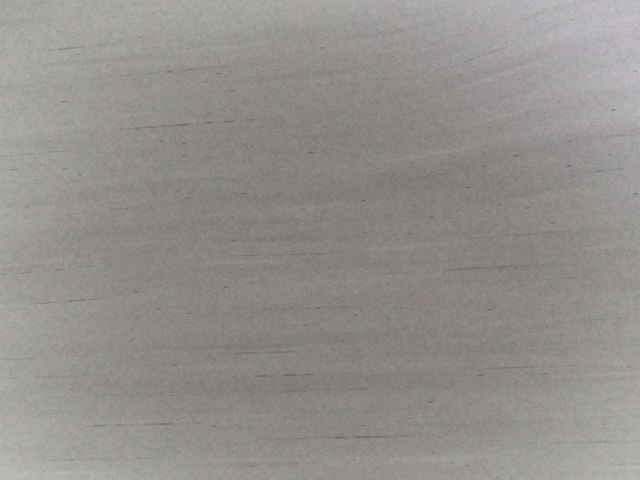
This texture is drawn by a Shadertoy shader. Its source:

```glsl
const vec3 WARM_GREY = vec3(0.518, 0.500, 0.488);
const vec3 EDGE_LIGHT = vec3(0.92, 1.02, 0.97);
const vec3 COOL_CORNER = vec3(0.035, 0.024, 0.066);
const vec3 PORE_SHADE = vec3(0.92, 1.0, 0.98);

float hash(vec2 p) {
    vec3 q = fract(vec3(p.xyx) * 0.1031);
    q += dot(q, q.yzx + 33.33);
    return fract((q.x + q.y) * q.z);
}

float noise(vec2 p) {
    vec2 i = floor(p), f = fract(p);
    f = f * f * (3.0 - 2.0 * f);
    float low = mix(hash(i), hash(i + vec2(1, 0)), f.x);
    float high = mix(hash(i + vec2(0, 1)), hash(i + vec2(1, 1)), f.x);
    return mix(low, high, f.y);
}

float signedNoise(vec2 p) {
    return 2.0 * noise(p) - 1.0;
}

// Height across the fibres: they rise to the right, more steeply near the top
vec2 grainSpace(vec2 p) {
    float rise = p.x * mix(0.015, 0.10, p.y);
    float swirl = 0.08 * smoothstep(0.8, 1.3, p.x) * smoothstep(0.45, 0.95, p.y);
    float wave = 0.018 * signedNoise(p * vec2(3.0, 2.5)) * smoothstep(0.1, 0.9, p.y);
    return vec2(p.x, p.y - rise - swirl + wave);
}

// Soft elongated marks, at most one per cell
float dashes(vec2 g, vec2 cell, vec2 halfSize, float density, float seed) {
    vec2 row = g / cell;
    row.x += 7.0 * hash(vec2(floor(row.y), seed));
    vec2 id = floor(row) + seed;
    vec2 margin = halfSize / cell;
    vec2 centre = mix(margin, 1.0 - margin, vec2(hash(id + 3.7), hash(id + 9.1)));
    vec2 size = halfSize * mix(0.5, 1.0, hash(id + 17.3));
    float d = length((fract(row) - centre) * cell / size);
    float strength = mix(0.3, 1.0, hash(id + 31.9));
    return strength * step(hash(id + 53.3), density) * (1.0 - smoothstep(0.2, 1.0, d));
}

// Broad light: flat and dim in the middle, bright and cool at the upper right
vec3 lighting(vec2 uv) {
    vec2 q = uv - vec2(0.52, 0.44);
    float edge = 0.21 * smoothstep(0.0, 0.5, dot(q, q));
    edge *= 1.0 - 0.30 * smoothstep(0.45, 0.0, uv.x) * smoothstep(0.6, 1.0, uv.y);
    float corner = smoothstep(1.3, 2.0, uv.x + uv.y);
    return WARM_GREY + edge * EDGE_LIGHT + corner * COOL_CORNER;
}

// Wide growth bands and finer fibres
float bands(vec2 g) {
    float wide = 0.021 * signedNoise(g * vec2(1.1, 11.0));
    float medium = 0.015 * signedNoise(g * vec2(1.9, 34.0) + 20.0);
    float fine = 0.008 * signedNoise(g * vec2(7.0, 95.0) + 50.0);
    return wide + medium + fine;
}

// Faint shadows, dark broken lines and short pores
float pores(vec2 g) {
    float gaps = smoothstep(0.35, 0.8, noise(g * vec2(48.0, 110.0)));
    float shadows = dashes(g, vec2(0.61, 0.083), vec2(0.29, 0.0120), 0.55, 401.0);
    float lines = dashes(g, vec2(0.52, 0.049), vec2(0.25, 0.0042), 0.50, 5.0);
    float specks = dashes(g, vec2(0.085, 0.031), vec2(0.011, 0.0028), 0.20, 61.0);
    float dots = dashes(g, vec2(0.037, 0.023), vec2(0.006, 0.0024), 0.22, 113.0);
    return 0.028 * shadows + 0.11 * lines * mix(0.2, 1.0, gaps) + 0.12 * specks + 0.075 * dots;
}

// Pale threads and flecks
float paleMarks(vec2 g) {
    float threads = dashes(g, vec2(0.39, 0.061), vec2(0.17, 0.0075), 0.40, 211.0);
    float flecks = dashes(g, vec2(0.051, 0.027), vec2(0.006, 0.0026), 0.25, 307.0);
    return 0.030 * threads + 0.055 * flecks;
}

// Fine brightness speckle with faint colour blotches
vec3 speckle(vec2 p) {
    float light = 0.023 * signedNoise(p * 290.0) + 0.010 * signedNoise(p * 120.0 + 40.0);
    float red = 0.010 * signedNoise(p * 62.0 + 80.0);
    float blue = 0.008 * signedNoise(p * 55.0 + 130.0);
    return light + vec3(red, -0.5 * red, blue);
}

void mainImage(out vec4 fragColor, in vec2 fragCoord) {
    vec2 uv = fragCoord / iResolution.xy;
    vec2 p = fragCoord / iResolution.y;
    vec2 g = grainSpace(p) + vec2(2.0, 1.0);

    vec3 color = lighting(uv);
    color += bands(g) + paleMarks(g);
    color -= pores(g) * PORE_SHADE;
    color += speckle(p);
    fragColor = vec4(clamp(color, 0.0, 1.0), 1.0);
}
```
